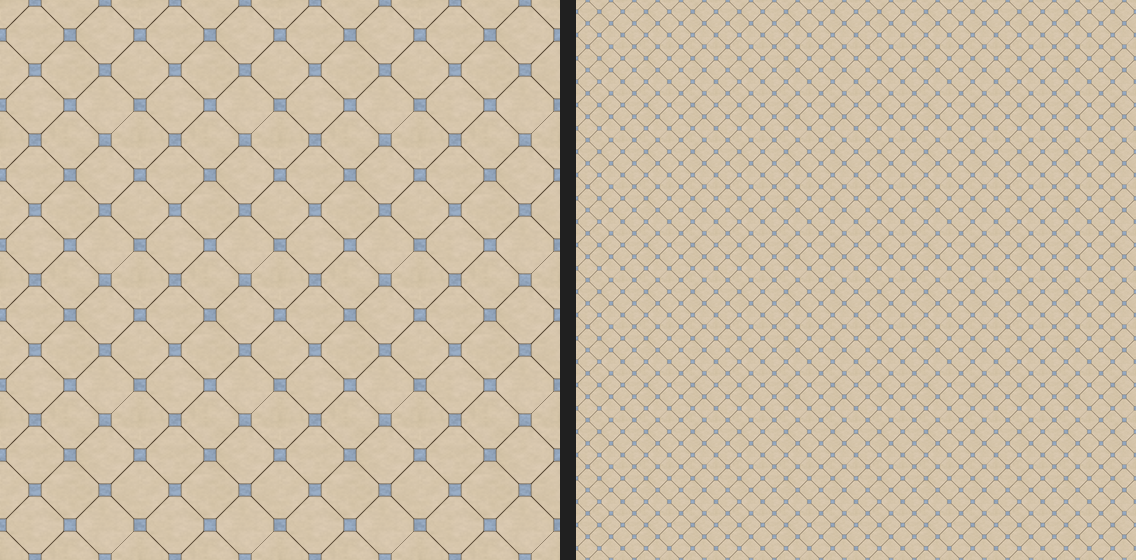
Left, the tile; right, the same tile 3 across and 3 down.
This pattern is drawn by a Shadertoy shader. Its source:

```glsl
const float REPEATS = 8.0;          // octagons across and down
const float BLOCK = 2.0;            // repeats that share one wear pattern
const float INSET_HALF = 0.087;     // half side of the small squares
const float JOINT_WIDTH = 0.0115;
const float OUTLINE_WIDTH = 0.0085;
const float WORN_JOINT = 0.5;       // width factor of the faint joint
const float SEAM_WIDTH = 0.012;
const float SEAM_STRENGTH = 0.022;
const vec3 CREAM = vec3(0.838, 0.772, 0.668);
const vec3 BLUE = vec3(0.575, 0.650, 0.742);
const vec3 GROUT = vec3(0.27, 0.21, 0.14);

float hash(vec2 p) {
    return fract(sin(dot(p, vec2(127.1, 311.7))) * 43758.5453);
}

// Value noise that wraps after "period" lattice cells.
float wrapNoise(vec2 p, vec2 period) {
    vec2 i = floor(p);
    vec2 f = fract(p);
    f = f * f * (3.0 - 2.0 * f);
    vec2 lo = mod(i, period);
    vec2 hi = mod(i + 1.0, period);
    return mix(mix(hash(lo), hash(vec2(hi.x, lo.y)), f.x),
               mix(hash(vec2(lo.x, hi.y)), hash(hi), f.x), f.y);
}

// Signed noise across one block, with "freq" lattice cells per block.
float blockNoise(vec2 p, vec2 freq) {
    return wrapNoise(p / BLOCK * freq, freq) - 0.5;
}

// Share of a pixel covered by a line whose centre is d away.
float lineCoverage(float d, float width, float pixel) {
    float lo = max(d - 0.5 * pixel, -0.5 * width);
    float hi = min(d + 0.5 * pixel, 0.5 * width);
    return clamp((hi - lo) / pixel, 0.0, 1.0);
}

// Signed box distance to the nearest inset square.
float insetDistance(vec2 p) {
    vec2 a = abs(fract(p + vec2(0.0, 0.5)) - 0.5);
    vec2 b = abs(fract(p + vec2(0.5, 0.0)) - 0.5);
    return min(max(a.x, a.y), max(b.x, b.y)) - INSET_HALF;
}

// Distance to the nearest diagonal joint.
float jointDistance(vec2 p) {
    vec2 diagonals = abs(fract(vec2(p.x + p.y, p.x - p.y)) - 0.5);
    return min(diagonals.x, diagonals.y) * inversesqrt(2.0);
}

void mainImage(out vec4 fragColor, in vec2 fragCoord) {
    vec2 p = fragCoord / iResolution.xy * REPEATS;
    float pixel = REPEATS / iResolution.y;

    // Stone mottling from broad clouds down to fine grain
    float clouds = blockNoise(p, vec2(7.0, 9.0));
    float blotches = blockNoise(p, vec2(19.0, 27.0));
    float streaks = blockNoise(p, vec2(34.0, 58.0));
    float grain = blockNoise(p, vec2(83.0, 89.0));

    vec3 cream = CREAM * (1.0 + 0.018 * clouds + 0.026 * blotches
                              + 0.028 * streaks + 0.024 * grain);
    cream.b += 0.014 * (clouds + blotches);

    // Pale seam where wear blocks meet
    vec2 toSeam = abs(mod(p + 0.5 * BLOCK, BLOCK) - 0.5 * BLOCK);
    float seam = lineCoverage(min(toSeam.x, toSeam.y), SEAM_WIDTH, pixel);
    cream += SEAM_STRENGTH * seam * (0.6 + streaks);

    vec3 blue = BLUE * (1.0 + 0.06 * blotches + 0.10 * streaks + 0.09 * grain);

    // Joints, one of them fainter in every block
    vec2 inBlock = mod(p, BLOCK);
    bool worn = inBlock.x > BLOCK - 0.5 && inBlock.y < 0.5;
    float width = JOINT_WIDTH * (worn ? WORN_JOINT : 1.0) * (1.0 + 0.3 * blotches);
    float joint = lineCoverage(jointDistance(p), width, pixel);
    vec3 color = mix(cream, GROUT, joint);

    // Inset squares and their outlines
    float inset = insetDistance(p);
    color = mix(color, blue, clamp(0.5 - inset / pixel, 0.0, 1.0));
    float outline = lineCoverage(abs(inset), OUTLINE_WIDTH, pixel);
    color = mix(color, GROUT, outline * (0.9 + 0.2 * streaks));

    fragColor = vec4(color, 1.0);
}
```
